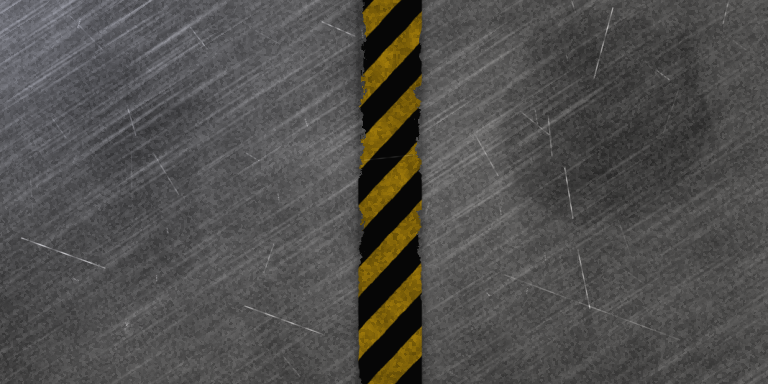
Write a WebGL 2 fragment shader that draws this texture.

```glsl
#version 300 es
precision highp float;
uniform vec2 u_resolution;
out vec4 fragColor;

const vec3 YELLOW = vec3(0.58, 0.445, 0.04);
const vec3 BLACK = vec3(0.025, 0.025, 0.023);
const vec3 COOL = vec3(0.98, 0.99, 1.06);
const vec3 NEUTRAL = vec3(1.01, 1.0, 0.99);

vec2 hash2(vec2 p) {
  return fract(sin(vec2(dot(p, vec2(127.1, 311.7)), dot(p, vec2(269.5, 183.3)))) * 43758.5);
}

// Distance to the nearest scattered cell centre, and that cell's random value.
vec2 cellular(vec2 p) {
  vec2 cell = floor(p), best = vec2(9.0, 0.0);
  for (int j = -1; j <= 1; j++)
    for (int i = -1; i <= 1; i++) {
      vec2 id = cell + vec2(i, j), r = hash2(id);
      float d = length(id + r - p);
      if (d < best.x) best = vec2(d, hash2(id + 17.3).x);
    }
  return best;
}

// Warped layers of sines, roughly -1 to 1.
float mottled(vec2 p) {
  float sum = 0.0, amp = 0.55;
  for (int i = 0; i < 6; i++) {
    p = mat2(0.8, 0.6, -0.6, 0.8) * p * 1.75 + 1.7;
    p += 0.7 * sin(p.yx * 1.3);
    sum += amp * sin(p.x) * sin(p.y);
    amp *= 0.68;
  }
  return sum;
}

float blob(vec2 p, vec2 centre, vec2 size) {
  vec2 d = (p - centre) / size;
  return exp(-dot(d, d));
}

// Long thin cells along the brushing direction.
float streaks(vec2 p, float angle, vec2 freq) {
  vec2 dir = vec2(cos(angle), sin(angle));
  vec2 q = vec2(dot(p, dir), dot(p, vec2(-dir.y, dir.x)));
  vec2 c = cellular(q * freq);
  return (1.0 - smoothstep(0.0, 0.65, c.x)) * c.y * c.y;
}

float scratch(vec2 p, vec2 a, vec2 b, float px) {
  vec2 ab = b - a;
  float t = clamp(dot(p - a, ab) / dot(ab, ab), 0.0, 1.0);
  float line = 1.0 - smoothstep(0.0, 0.0015 + px * 0.7, length(p - a - ab * t));
  return line * (0.65 + 0.35 * sin(t * 23.0 + a.x * 40.0));
}

float scatteredScratches(vec2 p, float px) {
  float sum = 0.0;
  for (int i = 0; i < 44; i++) {
    vec2 r = hash2(vec2(i, 3.0)), s = hash2(vec2(i, 8.0));
    vec2 start = r * vec2(2.0, 1.0);
    float angle = mix(1.1, 2.7, s.x);
    vec2 end = start + vec2(cos(angle), sin(angle)) * mix(0.01, 0.13, s.y * s.y);
    sum += scratch(p, start, end, px) * mix(0.06, 0.24, hash2(s).x);
  }
  return sum;
}

float deepScratches(vec2 p, float px) {
  float s = scratch(p, vec2(0.057, 0.380), vec2(0.273, 0.302), px);
  s += scratch(p, vec2(0.638, 0.203), vec2(0.839, 0.130), px) * 0.8;
  s += scratch(p, vec2(1.471, 0.562), vec2(1.492, 0.432), px);
  s += scratch(p, vec2(1.596, 0.979), vec2(1.547, 0.797), px) * 0.9;
  s += scratch(p, vec2(1.505, 0.349), vec2(1.536, 0.198), px) * 0.8;
  s += scratch(p, vec2(0.839, 0.943), vec2(0.924, 0.906), px) * 0.7;
  s += scratch(p, vec2(1.315, 0.284), vec2(1.770, 0.115), px) * 0.4;
  return s * 0.42;
}

vec3 metal(vec2 p, float px) {
  float stain = mottled(p * 2.3);
  float tone = 0.325 + 0.035 * stain + 0.022 * mottled(p * 9.0 + 4.0);
  // Broad light and worn areas
  tone += 0.12 * blob(p, vec2(0.0, 1.0), vec2(0.40, 0.35));
  tone += 0.06 * blob(p, vec2(0.72, 0.72), vec2(0.25, 0.40));
  tone += 0.07 * blob(p, vec2(1.22, 0.60), vec2(0.20, 0.35));
  tone -= 0.07 * blob(p, vec2(0.38, 0.72), vec2(0.22, 0.17));
  tone -= 0.05 * blob(p, vec2(1.72, 0.62), vec2(0.30, 0.36));
  tone -= 0.05 * blob(p, vec2(1.30, 0.0), vec2(0.80, 0.16));
  tone -= 0.09 * blob(p, vec2(0.0, 0.08), vec2(0.14, 0.20));
  // Dark flaked patch with an uneven rim
  float rim = length((p - vec2(1.58, 0.69)) / vec2(0.25, 0.28)) - 1.0 + 0.22 * stain;
  tone -= 0.035 * (1.0 - smoothstep(-0.05, 0.05, rim));
  // Brushing, strongest at the upper left
  float brush = 0.45 + 0.7 * blob(p, vec2(0.1, 1.0), vec2(0.7, 0.5))
              + 0.4 * blob(p, vec2(1.2, 0.65), vec2(0.4, 0.4));
  float lines = streaks(p, 0.60, vec2(2.2, 55.0)) + streaks(p + 3.0, 0.57, vec2(3.5, 110.0));
  tone += brush * (0.15 * lines - 0.035);
  // Fine grain
  tone += 0.09 * (cellular(p * 150.0).y - 0.5);
  tone += scatteredScratches(p, px) + deepScratches(p, px);
  tone += 0.4 * blob(p, vec2(0.33, 0.146), vec2(0.009, 0.013)) * cellular(p * 90.0).y;
  return tone * mix(NEUTRAL, COOL, blob(p, vec2(0.0, 1.0), vec2(0.8, 0.7)));
}

vec3 hazardPaint(vec2 p, float px) {
  float along = (p.y - 0.388 - 1.07 * (p.x - 0.932)) / 0.1637;
  along += 0.012 * mottled(p * 30.0);
  float soft = px * 1.4 / 0.1637;
  float wave = abs(fract(along - 0.235) - 0.5);
  float yellow = smoothstep(0.265 - soft, 0.265 + soft, wave);
  float grime = 0.86 + 0.12 * mottled(p * 14.0) + 0.25 * (cellular(p * 120.0).y - 0.5);
  return mix(BLACK, YELLOW * grime, yellow);
}

// Coverage of the painted band, with chipped sides.
float bandMask(vec2 p, float px) {
  float inside = min(p.x - 0.930, 1.1016 - p.x);
  float wear = smoothstep(-0.15, 0.7, mottled(vec2(p.x * 2.0, p.y * 5.0) + 2.0));
  float chips = 0.003 + 0.020 * wear * cellular(p * 38.0).y + 0.010 * wear * cellular(p * 100.0).y;
  return smoothstep(-px, px, inside - chips);
}

void main() {
  vec2 p = gl_FragCoord.xy / u_resolution.y;
  float px = 1.0 / u_resolution.y;
  float side = max(abs(p.x - 1.0158) - 0.082, 0.0);
  vec3 colour = metal(p, px) * (1.0 - 0.3 * exp(-side * 90.0));
  colour = mix(colour, hazardPaint(p, px), bandMask(p, px));
  colour += 0.12 * scratch(p, vec2(0.95, 0.583), vec2(1.08, 0.597), px);
  fragColor = vec4(clamp(colour, 0.0, 1.0), 1.0);
}
```
